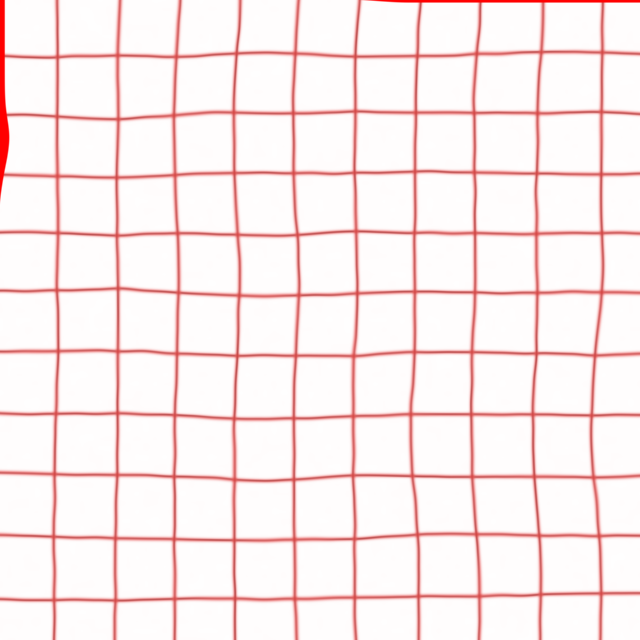
A three.js fragment shader for this pattern:

```glsl
// A hand-drawn grid of ten by ten soft red lines on near-white paper.
// Smooth noise bends each line and varies its dark core; neighbouring
// lines share part of their bend. Red bands bleed in at two edges.

varying vec2 vUv;

const float LINES = 10.0;
const vec2 FIRST = vec2(0.087, 0.068);    // first vertical, first horizontal
const vec2 PITCH = vec2(0.0942, 0.0942);

const vec3 PAPER = vec3(1.0, 0.995, 0.995);
const vec3 PINK = vec3(0.93, 0.48, 0.48);
const vec3 CORE = vec3(0.70, 0.28, 0.28);
const vec3 CROSSING = vec3(0.85, 0.25, 0.24);
const vec3 EDGE_RED = vec3(1.0, 0.0, 0.0);

float hash(vec2 p) {
  vec3 q = fract(vec3(p.xyx) * 0.1031);
  q += dot(q, q.yzx + 33.33);
  return fract((q.x + q.y) * q.z);
}

float noise(vec2 p) {
  vec2 i = floor(p);
  vec2 f = fract(p);
  f = f * f * (3.0 - 2.0 * f);
  float low = mix(hash(i), hash(i + vec2(1.0, 0.0)), f.x);
  float high = mix(hash(i + vec2(0.0, 1.0)), hash(i + 1.0), f.x);
  return mix(low, high, f.y);
}

float bell(float d, float width) {
  return exp(-d * d / (width * width));
}

// Sideways bend of one line: shared drift, own sway and a slight tremor.
float bend(float along, float index, float seed) {
  float drift = noise(vec2(along * 4.0, index * 0.35) + seed) - 0.5;
  float sway = noise(vec2(along * 8.0, index * 7.0) + seed * 2.0) - 0.5;
  float tremor = noise(vec2(along * 27.0, index * 5.0) + seed * 3.0) - 0.5;
  return 0.019 * drift + 0.007 * sway + 0.002 * tremor;
}

// Returns the stroke coverage and the strength of its dark core.
vec2 stroke(float across, float along, float first, float pitch, float seed) {
  float index = clamp(floor((across - first) / pitch + 0.5), 0.0, LINES - 1.0);
  float d = across - first - index * pitch - bend(along, index, seed);
  float wear = noise(vec2(along * 14.0, index * 3.0) + seed * 4.0);
  float shift = 0.0016 * (noise(vec2(along * 9.0, index * 11.0) + seed) - 0.5);
  float ink = bell(d, mix(0.0030, 0.0036, wear)) * mix(0.88, 1.0, wear);
  float core = bell(d - shift, 0.0015) * mix(0.85, 0.35, wear);
  return vec2(ink, core);
}

vec3 drawStroke(vec3 base, vec2 s) {
  return mix(mix(base, PINK, s.x), CORE, s.y);
}

// Coverage of a band reaching a given depth in from an edge.
float band(float distanceIn, float depth) {
  return smoothstep(0.0, 0.003, depth - distanceIn);
}

void main() {
  vec2 p = vUv;
  vec3 color = PAPER - 0.006 * noise(p * 70.0) * vec3(0.3, 1.0, 1.0);

  // Grid lines, with redder ink where they cross
  vec2 horizontal = stroke(p.y, p.x, FIRST.y, PITCH.y, 17.3);
  vec2 vertical = stroke(p.x, p.y, FIRST.x, PITCH.x, 52.7);
  color = drawStroke(color, horizontal);
  color = drawStroke(color, vertical);
  color = mix(color, CROSSING, 0.8 * horizontal.x * vertical.x);

  // Red bleeding in along the upper left and the right of the top
  float leftDepth = 0.009 * smoothstep(0.66, 0.76, p.y)
                  + 0.007 * bell(p.y - 0.785, 0.04);
  float topDepth = 0.0055 * smoothstep(0.53, 0.64, p.x);
  float bleed = max(band(p.x, leftDepth), band(1.0 - p.y, topDepth));
  color = mix(color, EDGE_RED, bleed);

  gl_FragColor = vec4(color, 1.0);
}
```
